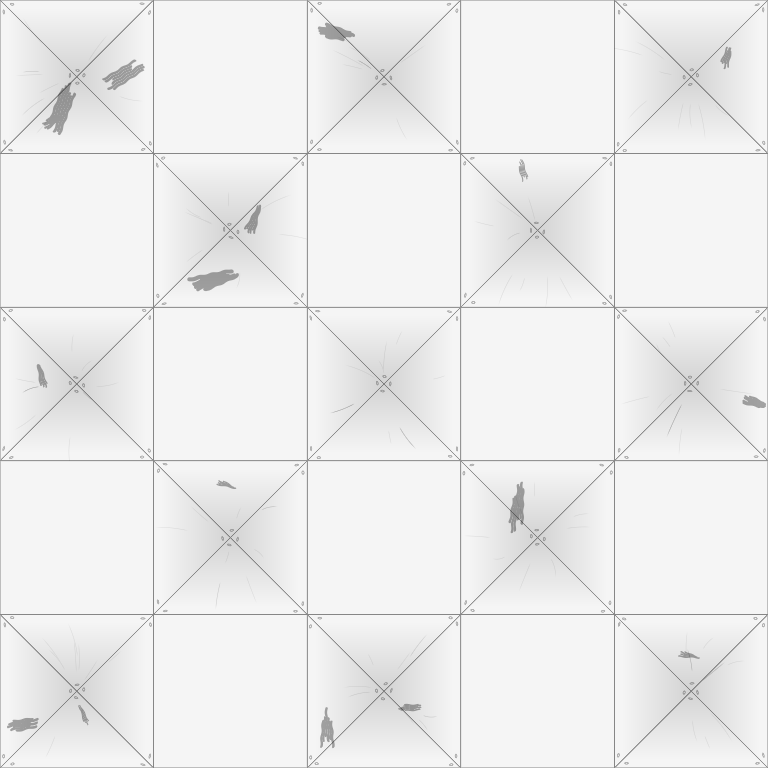
Write a Shadertoy shader that draws this pattern.

```glsl
// Checkerboard of plain and shaded squares under thin grid lines. Each shaded
// square is a soft pyramid with crossed diagonals and small ring marks; hashed
// grey scribbles and faint radial scratches make every square differ.

#define CELLS 5.0
#define LINE_WIDTH 0.0035
#define PAPER vec3(0.961)
#define INK vec3(0.15)
#define PEAK_SHADE 0.135
#define SHADE_REACH 0.9
#define SMUDGE_SLOTS 3
#define SMUDGE_CHANCE 0.34
#define SMUDGE_TINT 0.66
#define STROKES 6
#define SCRATCHES 8
#define SEED 4.0

float hash(vec2 cell, float k) {
    return fract(sin(dot(cell + k * 0.37 + SEED, vec2(127.1, 311.7)) + k * 17.3) * 43758.5453);
}

mat2 rotation(float a) {
    float c = cos(a), s = sin(a);
    return mat2(c, -s, s, c);
}

float segment(vec2 p, vec2 a, vec2 b) {
    vec2 ab = b - a;
    float t = clamp(dot(p - a, ab) / dot(ab, ab), 0.0, 1.0);
    return length(p - a - ab * t);
}

// Exact pixel coverage of a line, also when thinner than a pixel
float stroke(float d, float width, float px) {
    return clamp((0.5 * (width + px) - abs(d)) / px, 0.0, min(1.0, width / px));
}

// Small outlined oval, long in y, loosely placed and tilted
float ringMark(vec2 p, vec2 cell, float k, float px) {
    p += (vec2(hash(cell, k), hash(cell, k + 1.0)) - 0.5) * vec2(0.012, 0.022);
    p = rotation(0.7 * (hash(cell, k + 2.0) - 0.5)) * p;
    vec2 radii = vec2(mix(0.004, 0.007, hash(cell, k + 3.0)), 0.0095);
    float d = (length(p / radii) - 1.0) * radii.x;
    return stroke(d, LINE_WIDTH, px);
}

// Scribbled patch: a tapering bundle of strokes with uneven ends
float smudge(vec2 p, vec2 cell, float k, float px) {
    float angle = 6.2832 * hash(cell, k + 1.0);
    vec2 centre = vec2(cos(angle), sin(angle)) * mix(0.15, 0.45, hash(cell, k + 2.0));
    p = rotation(0.8 + 2.4 * (hash(cell, k + 3.0) - 0.5)) * (p - centre);
    p += 0.003 * sin(p.yx * 75.0 + k);

    float size = hash(cell, k + 4.0);
    float reach = mix(0.07, 0.19, size * size);
    float width = reach * mix(0.4, 0.85, hash(cell, k + 5.0));
    float taper = mix(0.05, 1.0, hash(cell, k + 6.0));
    float radius = width / float(STROKES) * mix(0.45, 0.8, hash(cell, k + 7.0));
    float d = 1.0;
    for (int i = 0; i < STROKES; i++) {
        float n = float(i);
        float offset = width * ((n + 0.5) / float(STROKES) - 0.5);
        float start = -reach * mix(0.4, 1.0, hash(cell, k + 8.0 + n));
        float end = reach * mix(0.3, 1.0, hash(cell, k + 15.0 + n));
        d = min(d, segment(p, vec2(start, offset), vec2(end, offset * taper)) - radius);
    }
    return clamp(0.5 - d / px, 0.0, 1.0);
}

// Curved hairline running outward from the centre
float scratch(vec2 p, vec2 cell, float k, float px) {
    p = rotation(6.2832 * hash(cell, k)) * p;
    float start = mix(0.06, 0.34, hash(cell, k + 1.0));
    float len = mix(0.08, 0.26, hash(cell, k + 2.0));
    float t = (p.x - start) / len;
    float bend = 0.09 * (hash(cell, k + 3.0) - 0.5);
    float slope = 0.3 * (hash(cell, k + 4.0) - 0.5);
    float d = p.y - bend * t * t - slope * len * t;
    d /= length(vec2(1.0, 2.0 * bend * t / len + slope));
    float ends = smoothstep(0.0, 0.15, t) * (1.0 - smoothstep(0.75, 1.0, t));
    float strength = mix(0.11, 0.5, pow(hash(cell, k + 5.0), 16.0));
    return strength * ends * stroke(d, LINE_WIDTH, px);
}

void mainImage(out vec4 fragColor, in vec2 fragCoord) {
    float side = min(iResolution.x, iResolution.y);
    float px = CELLS / side;
    vec2 grid = fragCoord / side * CELLS;
    vec2 cell = floor(grid);
    vec2 p = grid - cell - 0.5;

    vec2 q = abs(p);
    float outer = max(q.x, q.y), inner = min(q.x, q.y);
    vec3 col = PAPER;
    float ink = stroke(0.5 - outer, LINE_WIDTH, px);

    if (mod(cell.x + cell.y, 2.0) < 0.5) {
        // Pyramid shading, darkest at the centre
        col -= PEAK_SHADE * max(0.0, 1.0 - 2.0 * outer / SHADE_REACH);

        float scratches = 0.0;
        for (int i = 0; i < SCRATCHES; i++)
            scratches = max(scratches, scratch(p, cell, 100.0 + 7.0 * float(i), px));
        col = mix(col, INK, scratches);

        // Scribbles, leaving the middle square clear
        float patches = 0.0;
        for (int i = 0; i < SMUDGE_SLOTS; i++) {
            float k = 30.0 * float(i);
            if (hash(cell, k) < SMUDGE_CHANCE && cell != vec2(floor(CELLS * 0.5)))
                patches = max(patches, smudge(p, cell, k, px));
        }
        col *= mix(1.0, SMUDGE_TINT, patches);

        // Diagonals, then marks beside the centre and the corners
        ink = max(ink, stroke((outer - inner) * 0.7071, LINE_WIDTH * 0.9, px));
        bool upright = q.y > q.x;
        vec2 folded = upright ? p.yx : p;
        float wedge = 200.0 + (upright ? 20.0 : 0.0) + 40.0 * step(0.0, folded.x);
        float corner = wedge + 5.0 + 5.0 * step(0.0, folded.y);
        folded.x = outer;
        float marks = max(ringMark(folded - vec2(0.045, 0.0), cell, wedge, px),
                          ringMark(vec2(outer, inner) - vec2(0.474, 0.428), cell, corner, px));
        ink = max(ink, 0.6 * marks);
    }
    fragColor = vec4(mix(col, INK, ink), 1.0);
}
```
